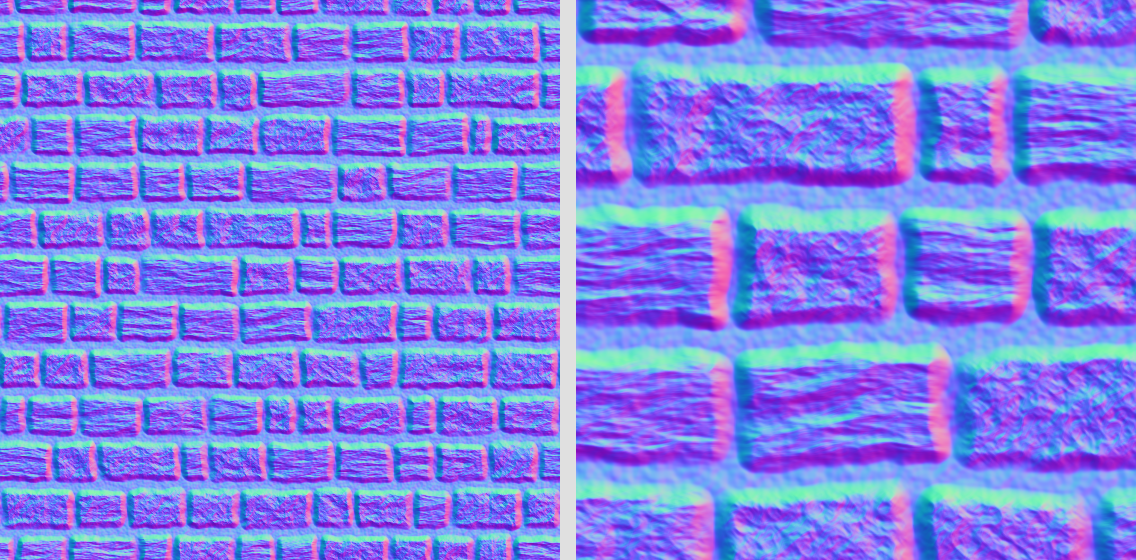
Left: the whole. Right: its middle third, enlarged.
This texture map is drawn by a Shadertoy shader. Its source:

```glsl
// Tangent-space normal map of a rough stone wall: twelve courses of uneven blocks.
// A height field (rounded boxes, rock noise, grainy mortar) is differentiated and
// its normal is stored as colour. All lattices wrap, so the tile is seamless.

const float TAU = 6.28319;
const float COURSES = 12.0;

vec2 hash2(vec2 c) {
    vec3 q = fract(c.xyx * vec3(0.1031, 0.1030, 0.0973));
    q += dot(q, q.yzx + 33.33);
    return fract((q.xx + q.yz) * q.zy);
}

float corner(vec2 cell, vec2 offset, float period) {
    float angle = TAU * hash2(mod(cell, period) + 3.0).x;
    return dot(vec2(cos(angle), sin(angle)), offset);
}

// Gradient noise that repeats every "period" lattice cells
float noise(vec2 p, float period) {
    vec2 i = floor(p), f = p - i;
    vec2 u = f * f * f * (f * (f * 6.0 - 15.0) + 10.0);
    vec2 e = vec2(1.0, 0.0);
    float low = mix(corner(i, f, period), corner(i + e, f - e, period), u.x);
    float high = mix(corner(i + e.yx, f - e.yx, period), corner(i + 1.0, f - 1.0, period), u.x);
    return mix(low, high, u.y);
}

// Creased rock face; strata stretches it into horizontal layers
float rock(vec2 p, vec2 seed, float strata) {
    vec2 scale = mix(vec2(25.0, 29.0), vec2(10.0, 42.0), strata);
    float height = 0.0, amplitude = 0.011;
    for (int octave = 0; octave < 4; octave++) {
        float n = noise(p * scale + seed * 190.0, 512.0);
        height += amplitude * mix(n, 0.4 - 1.4 * abs(n), 0.6);
        scale *= 2.07;
        amplitude *= 0.5;
        seed = seed.yx + 0.37;
    }
    return height;
}

// Jittered joint between two blocks, in block units along the course
float joint(float i, float count, float row) {
    return i + 0.72 * (hash2(vec2(mod(i, count) + 11.0, row + 41.0)).x - 0.5);
}

float roundedBox(vec2 p, vec2 halfSize, float radius) {
    vec2 q = abs(p) - halfSize + radius;
    return length(max(q, 0.0)) + min(max(q.x, q.y), 0.0) - radius;
}

float wallHeight(vec2 p) {
    // Wobbly courses
    vec2 w = p + 0.005 * vec2(noise(p * 18.0, 18.0), noise(p * 14.0 + 5.3, 14.0));
    float y = w.y * COURSES + 0.4;
    float row = mod(floor(y), COURSES);
    float f = fract(y) - 0.5;

    // Block under this point
    vec2 course = hash2(vec2(row + 5.0, 71.0));
    float count = 9.0 + floor(course.x * 3.0);
    float x = w.x * count + course.y * 5.0;
    float i = floor(x);
    if (x < joint(i, count, row)) i -= 1.0;
    else if (x >= joint(i + 1.0, count, row)) i += 1.0;
    float left = joint(i, count, row), right = joint(i + 1.0, count, row);
    vec2 id = vec2(mod(i, count), row);
    vec2 shape = hash2(id + 23.0), seed = hash2(id + 57.0);

    // Rounded outline with chipped edges
    vec2 q = vec2((x - 0.5 * (left + right)) / count, f / COURSES);
    vec2 halfSize = vec2(0.5 * (right - left) / count - 0.0045, 0.031 + 0.003 * shape.x);
    vec2 slant = vec2(0.0, 0.003 * (shape.y - 0.5) + 0.05 * (seed.x - 0.5) * q.x);
    float d = roundedBox(q + slant, halfSize, 0.008);
    d += 0.004 * noise(p * 52.0, 52.0);
    float block = 1.0 - smoothstep(-0.009, 0.004, d);

    // Raised, tilted face over grainy mortar
    float strata = smoothstep(0.35, 0.8, seed.y);
    float face = 0.011 + dot(q, (shape - 0.5) * 0.18) + rock(q, seed, strata);
    float mortar = 0.0016 * noise(p * 80.0, 80.0) + 0.0008 * noise(p * 190.0, 190.0);
    float lean = 0.004 * sin(TAU * f);
    return block * face + mortar + lean;
}

void mainImage(out vec4 fragColor, in vec2 fragCoord) {
    vec2 p = fragCoord / iResolution.xy;
    vec2 e = vec2(0.001, 0.0);
    vec2 slope = vec2(wallHeight(p + e) - wallHeight(p - e),
                      wallHeight(p + e.yx) - wallHeight(p - e.yx)) / (2.0 * e.x);
    vec3 normal = normalize(vec3(-slope, 1.0));
    fragColor = vec4(0.5 + 0.5 * normal, 1.0);
}
```
